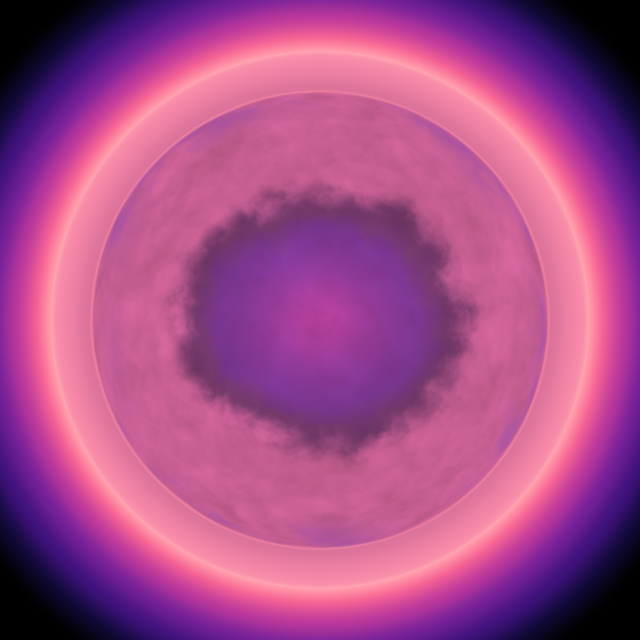
Reproduce this background procedurally as a WebGL 2 fragment shader.

```glsl
#version 300 es
precision highp float;

uniform vec2 u_resolution;
out vec4 outColor;

// Layout, in units of the shorter canvas side
const float RING_RADIUS = 0.419;
const float ORB_RADIUS = 0.357;
const float RIM_WIDTH = 0.0022;
const float RIM_WOBBLE = 0.003;
const vec2 CORE_STRETCH = vec2(1.0, 1.16);
const vec2 CORE_CENTER = vec2(0.002, 0.0);

// Cloud texture
const int OCTAVES = 6;
const float CLOUD_SCALE = 9.0;
const float CLOUD_WARP = 0.65;
const float EDGE_RAGGEDNESS = 0.055;
const float MOTTLE = 0.24;

// Halo, from the ring outwards
const vec3 HALO_ROSE = vec3(1.0, 0.56, 0.64);
const vec3 HALO_PINK = vec3(0.97, 0.39, 0.58);
const vec3 HALO_MAGENTA = vec3(0.74, 0.22, 0.61);
const vec3 HALO_PURPLE = vec3(0.47, 0.13, 0.60);
const vec3 HALO_INDIGO = vec3(0.25, 0.07, 0.49);
const vec3 HALO_NIGHT = vec3(0.07, 0.04, 0.23);

// Shell and orb
const vec3 RING_LIGHT = vec3(1.0, 0.66, 0.70);
const vec3 SHELL_INNER = vec3(0.85, 0.44, 0.60);
const vec3 SHELL_OUTER = vec3(0.97, 0.53, 0.66);
const vec3 CORE_HEART = vec3(0.71, 0.25, 0.61);
const vec3 CORE_VIOLET = vec3(0.59, 0.23, 0.60);
const vec3 CORE_DEEP = vec3(0.48, 0.21, 0.57);
const vec3 CORE_SHADOW = vec3(0.45, 0.22, 0.41);
const vec3 ORB_ROSE = vec3(0.78, 0.37, 0.57);
const vec3 RIM_VIOLET = vec3(0.64, 0.31, 0.64);
const vec3 RIM_LIGHT = vec3(0.98, 0.53, 0.64);

vec3 gradientAt(vec3 cell) {
    uvec3 h = uvec3(ivec3(cell)) * uvec3(1597u, 3812u, 2741u) + 7919u;
    for (int i = 0; i < 2; i++) {
        h = h * 1664525u + 1013904u;
        h += h.yzx * h.zxy;
        h ^= h >> 16u;
    }
    return vec3(h & 65535u) / 32767.5 - 1.0;
}

float gradientNoise(vec3 p) {
    vec3 cell = floor(p), f = p - cell;
    vec3 w = f * f * f * (f * (f * 6.0 - 15.0) + 10.0);
    float sum = 0.0;
    for (int i = 0; i < 8; i++) {
        vec3 corner = vec3(i & 1, (i >> 1) & 1, i >> 2);
        vec3 weight = mix(1.0 - w, w, corner);
        sum += weight.x * weight.y * weight.z * dot(gradientAt(cell + corner), f - corner);
    }
    return sum;
}

float fbm(vec3 p) {
    float sum = 0.0, amplitude = 0.6;
    for (int i = 0; i < OCTAVES; i++) {
        sum += amplitude * gradientNoise(p);
        p = p.yzx * 2.03 + 11.7;
        amplitude *= 0.53;
    }
    return sum;
}

vec3 haloColor(float r) {
    vec3 c = mix(HALO_ROSE, HALO_PINK, smoothstep(RING_RADIUS, 0.447, r));
    c = mix(c, HALO_MAGENTA, smoothstep(0.435, 0.478, r));
    c = mix(c, HALO_PURPLE, smoothstep(0.468, 0.513, r));
    c = mix(c, HALO_INDIGO, smoothstep(0.502, 0.552, r));
    c = mix(c, HALO_NIGHT, smoothstep(0.542, 0.592, r));
    return mix(c, vec3(0.0), smoothstep(0.575, 0.635, r));
}

vec3 orbColor(vec2 p, float r) {
    // Lifting onto a sphere compresses the clouds toward the rim
    vec3 s = vec3(p, sqrt(max(ORB_RADIUS * ORB_RADIUS - r * r, 0.0))) * CLOUD_SCALE;
    float drift = fbm(s * 0.7 + 4.3);
    float cloud = fbm(s + CLOUD_WARP * vec3(drift, -drift, drift));
    float wisps = fbm(s * 2.1 + vec3(cloud, drift, 17.0));

    // Glowing heart inside a ragged dark cloud
    float d = length((p - CORE_CENTER) * CORE_STRETCH);
    d += EDGE_RAGGEDNESS * (cloud + 0.5 * wisps) * smoothstep(0.0, 0.15, d);
    vec3 c = mix(CORE_HEART, CORE_VIOLET, smoothstep(0.0, 0.10, d));
    c = mix(c, CORE_DEEP, smoothstep(0.06, 0.165, d));
    c = mix(c, CORE_SHADOW, smoothstep(0.15, 0.203, d));
    c = mix(c, ORB_ROSE, smoothstep(0.198, 0.255, d));

    // Mottling, then violet streaks around the edge
    c *= 1.0 + MOTTLE * (0.6 * cloud + 0.6 * wisps);
    float streak = smoothstep(-0.15, 0.35, drift + 0.4 * wisps);
    return mix(c, RIM_VIOLET, streak * 0.75 * smoothstep(0.30, 0.35, r));
}

void main() {
    float side = min(u_resolution.x, u_resolution.y);
    vec2 p = (gl_FragCoord.xy - 0.5 * u_resolution) / side;
    float r = length(p);
    float blur = 1.0 / side;

    // Halo and translucent shell
    vec3 shell = mix(SHELL_INNER, SHELL_OUTER, smoothstep(0.35, 0.413, r));
    vec3 color = mix(shell, haloColor(r), smoothstep(-blur, blur, r - RING_RADIUS));
    color = mix(color, RING_LIGHT, 0.85 * exp(-abs(r - RING_RADIUS) / 0.005));

    // Orb with a faintly uneven luminous rim
    vec2 direction = p / max(r, 0.0001);
    float wobble = gradientNoise(vec3(direction * 1.8, 2.4));
    float edge = r - ORB_RADIUS + RIM_WOBBLE * max(wobble, 0.0);
    color = mix(orbColor(p, r), color, smoothstep(-blur, blur, edge));
    float rim = exp(-edge * edge / (RIM_WIDTH * RIM_WIDTH));
    color = mix(color, RIM_LIGHT, rim * (0.65 + 0.3 * wobble));

    outColor = vec4(color, 1.0);
}
```
